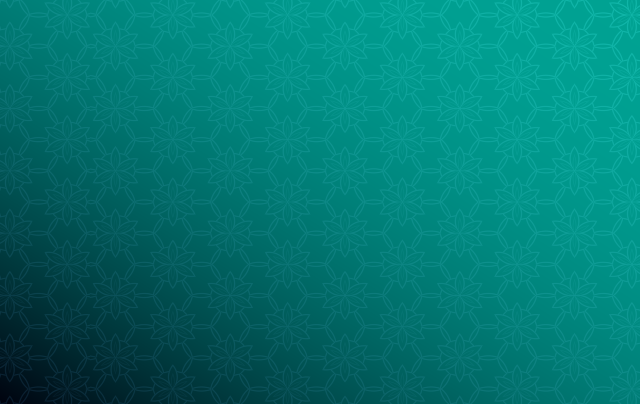
This background is drawn by a Shadertoy shader. Its source:

```glsl
const float SQRT3 = 1.7320508;
const float SECTOR = 1.0471976;

// Position relative to the nearest point of a unit triangular lattice
vec2 latticeLocal(vec2 p) {
    vec2 period = vec2(SQRT3, 1.0);
    vec2 a = mod(p + 0.5 * period, period) - 0.5 * period;
    vec2 b = mod(p, period) - 0.5 * period;
    return dot(a, a) < dot(b, b) ? a : b;
}

// Rotate any direction into the sector around the vertical axis
vec2 foldSixfold(vec2 p) {
    float angle = atan(p.x, p.y);
    angle = mod(angle + 0.5 * SECTOR, SECTOR) - 0.5 * SECTOR;
    return length(p) * vec2(sin(angle), cos(angle));
}

// Lens shape with one tip at the origin, pointing up
float petalDistance(vec2 p, float len, float halfWidth) {
    float halfLen = 0.5 * len;
    float radius = (halfWidth * halfWidth + halfLen * halfLen) / (2.0 * halfWidth);
    return length(vec2(abs(p.x) + radius - halfWidth, p.y - halfLen)) - radius;
}

// Hexagon outline whose sides bow towards its centre
float scallopDistance(vec2 p, float inset, float bow) {
    float along = p.x * 2.0 * SQRT3;
    return 0.5 - p.y - inset - bow * (1.0 - along * along);
}

float stroke(float d, float halfWidth, float blur) {
    return 1.0 - smoothstep(max(halfWidth - blur, 0.0), halfWidth + blur, abs(d));
}

float ornament(vec2 p, float blur) {
    vec2 flower = foldSixfold(latticeLocal(p));
    vec2 cell = foldSixfold(latticeLocal(p * 2.0));
    float petal = petalDistance(flower, 0.38, 0.066);

    // Scalloped cells leave the flower centres and petals open
    float outsideFlower = smoothstep(0.25 - blur, 0.25 + blur, flower.y);
    float outsidePetal = smoothstep(-blur, blur, petal);
    float cells = stroke(0.5 * scallopDistance(cell, 0.015, 0.05), 0.008, blur);
    cells *= outsideFlower * outsidePetal;

    // Six petals with a fine inner vein
    float petals = stroke(petal, 0.008, blur);
    float veins = stroke(petalDistance(flower, 0.24, 0.022), 0.004, blur);
    return max(cells, max(petals, 0.4 * veins));
}

// Deep navy through petrol to bright teal
vec3 tealGradient(float t) {
    vec3 start = vec3(0.0, 0.008, 0.056);
    vec3 slope = vec3(0.0, 0.6475, 0.5525);
    vec3 bend = vec3(0.0, -0.1675, -0.1475);
    return start + t * (slope + t * bend);
}

void mainImage(out vec4 fragColor, in vec2 fragCoord) {
    vec2 uv = fragCoord / iResolution.xy;
    vec2 p = fragCoord / iResolution.y;
    float diagonal = uv.x + uv.y;

    // The left strip of the ornament is slightly offset
    float seam = 0.222;
    float offset = p.x < seam ? 0.0226 : 0.0;
    vec2 flowerOrigin = vec2(0.7119 + offset, 0.5);
    vec2 spacing = vec2(0.1640, 0.1543);
    vec2 q = (p - flowerOrigin) / spacing;

    // Pale blue lines that stay visible over the whole gradient
    float blur = 0.7 / (iResolution.y * spacing.y);
    float opacity = mix(0.26, 0.20, 0.5 * diagonal);
    vec3 lineColor = vec3(0.14, 0.32, 0.46) + vec3(0.09, 0.36, 0.28) * diagonal;
    vec3 color = tealGradient(diagonal);
    color = mix(color, lineColor, opacity * ornament(q, blur));
    fragColor = vec4(color, 1.0);
}
```
